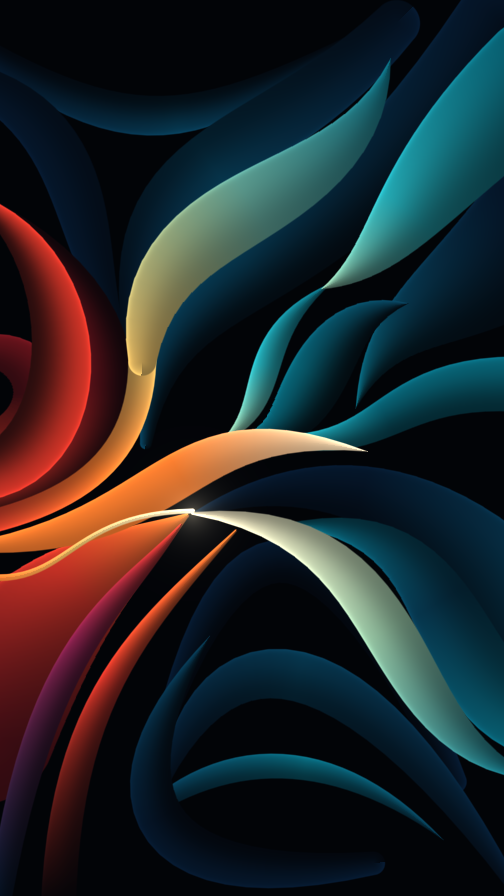
This background is drawn by a WebGL 2 fragment shader. Its source:

```glsl
#version 300 es
precision highp float;
// Flowing layered ribbons in teal, gold and red that meet at a bright centre.
uniform vec2 u_resolution;
out vec4 fragColor;

#define INK    vec3(.008, .014, .028)
#define NAVY   vec3(.02, .085, .16)
#define DEEP   vec3(.025, .21, .30)
#define TEAL   vec3(.03, .38, .45)
#define AQUA   vec3(.14, .66, .70)
#define MINT   vec3(.58, .76, .63)
#define CREAM  vec3(1., .93, .78)
#define GOLD   vec3(.84, .68, .36)
#define ORANGE vec3(.98, .49, .18)
#define RED    vec3(.80, .20, .15)
#define WINE   vec3(.38, .07, .10)
#define PLUM   vec3(.50, .12, .28)

const int SEGMENTS = 24;
const vec2 CANVAS = vec2(4.32, 7.68);

vec2 p;        // position, y runs down from the top edge
vec3 color;    // layers painted so far
float feather; // width of a smoothed edge

vec2 cubic(vec4 ab, vec4 cd, float t) {
  float s = 1. - t;
  return s*s*s*ab.xy + 3.*s*s*t*ab.zw + 3.*s*t*t*cd.xy + t*t*t*cd.zw;
}

// Paints a tapering ribbon along a cubic curve. Width is quadratic along it.
// Positive shade darkens the right-hand side of travel, negative the left.
void ribbon(vec4 ab, vec4 cd, vec3 width, float shade, vec3 start, vec3 middle, vec3 end) {
  float nearest = 1e5, t = 0., side = 1.;
  vec2 a = ab.xy;
  for (int i = 1; i <= SEGMENTS; i++) {
    vec2 b = cubic(ab, cd, float(i) / float(SEGMENTS));
    vec2 along = b - a, offset = p - a;
    float h = clamp(dot(offset, along) / dot(along, along), 0., 1.);
    float d = length(offset - along*h);
    if (d < nearest) {
      nearest = d;
      t = (float(i - 1) + h) / float(SEGMENTS);
      side = along.x*offset.y < along.y*offset.x ? -1. : 1.;
    }
    a = b;
  }
  float w = mix(mix(width.x, width.y, t), mix(width.y, width.z, t), t);
  float inside = w - nearest;
  float across = side * sign(shade) * nearest / max(w, feather);
  vec3 tint = mix(mix(start, middle, min(2.*t, 1.)), end, max(2.*t - 1., 0.));
  vec3 body = mix(tint, INK, abs(shade) * smoothstep(-1., 1., across));
  // Fine light along the lit edge.
  body += tint * .35 * exp(-max(inside, 0.) * 50.) * step(across, 0.);
  color = mix(color, body, smoothstep(-feather, feather, inside));
}

void main() {
  vec2 uv = gl_FragCoord.xy / u_resolution;
  p = vec2(uv.x, 1. - uv.y) * CANVAS;
  feather = CANVAS.x / u_resolution.x;
  color = INK;

  // Dim folds at the top
  ribbon(vec4(-.1, .45, 1.2, 1.3), vec4(1.8, 1.1, 3.2, .2), vec3(.1, .28, 0), -.8, NAVY, DEEP, NAVY);
  ribbon(vec4(-.2, .7, .9, 1.2), vec4(.6, 2.2, 1.12, 3), vec3(.15, .35, 0), -.5, NAVY, NAVY, NAVY);
  ribbon(vec4(1.1, 2.9, 1.1, 1.2), vec4(2.2, 1.5, 3.4, .2), vec3(.05, .4, .2), -.5, NAVY, DEEP, NAVY);
  ribbon(vec4(1.25, 3.8, 1.4, 2.2), vec4(2.6, 2.7, 4.3, .2), vec3(.05, .35, .4), .85, DEEP, DEEP, NAVY);

  // Red swirl on the left
  ribbon(vec4(-.2, 1.7, 1.4, 2.7), vec4(1.1, 4.1, -.2, 4.3), vec3(.05, .4, .15), -.85, WINE, WINE, RED);
  ribbon(vec4(-.3, 3, .5, 2.9), vec4(.6, 3.8, -.3, 3.9), vec3(.1, .3, .2), .5, WINE, WINE, RED);
  ribbon(vec4(-.3, 1.65, .8, 2.2), vec4(.8, 4, -.3, 4.1), vec3(.02, .4, .2), .8, RED, RED, RED);

  // Green and gold plume
  ribbon(vec4(1.22, 3.1, 1.2, 3.9), vec4(.7, 4.3, -.2, 4.5), vec3(.12, .1, .1), .35, GOLD, ORANGE, RED);
  ribbon(vec4(3.35, .5, 3, 1.9), vec4(1.25, 1.6, 1.22, 3.1), vec3(0, .54, .12), -.35, TEAL, mix(MINT, TEAL, .4), GOLD);

  // Teal plumes on the right
  ribbon(vec4(3.05, 3.5, 3.3, 2.7), vec4(3.8, 2.7, 4.6, 2), vec3(0, .3, .6), .8, TEAL, DEEP, NAVY);
  ribbon(vec4(2.05, 3.75, 2.8, 3.8), vec4(2.6, 2.7, 3.5, 2.6), vec3(0, .5, 0), .9, TEAL, TEAL, DEEP);
  ribbon(vec4(1.95, 3.75, 2.4, 3.4), vec4(2.1, 2.9, 2.85, 2.42), vec3(.02, .22, 0), .5, MINT, AQUA, TEAL);
  ribbon(vec4(2.75, 2.48, 3.4, 2.2), vec4(3.5, 1.6, 4.6, .65), vec3(0, .35, .5), .55, MINT, AQUA, TEAL);
  ribbon(vec4(2.1, 3.73, 3.4, 4), vec4(3.2, 3.2, 4.6, 3.3), vec3(.02, .2, .24), .6, AQUA, TEAL, TEAL);

  // Sweep falling to the lower right
  ribbon(vec4(1.7, 4.4, 2.6, 4), vec4(3.6, 4.1, 4.5, 5.2), vec3(.03, .25, .45), .6, NAVY, NAVY, DEEP);
  ribbon(vec4(2.4, 4.5, 4, 4.4), vec4(3.7, 5.8, 4.6, 6.2), vec3(0, .4, .3), -.5, TEAL, DEEP, TEAL);

  // Dark arches and hook at the bottom
  ribbon(vec4(1.3, 6.6, 2, 4), vec4(2.9, 4.4, 3.9, 6.7), vec3(.05, .3, .1), .8, NAVY, NAVY, NAVY);
  ribbon(vec4(1.4, 6.7, 1.9, 5.3), vec4(3, 5.4, 4.4, 7.6), vec3(.05, .38, .05), .5, NAVY, DEEP, NAVY);
  ribbon(vec4(1.5, 6.8, 2.2, 6.4), vec4(3, 6.5, 3.8, 7.2), vec3(.08, .16, 0), .5, DEEP, TEAL, DEEP);
  ribbon(vec4(1.8, 5.45, .9, 6.7), vec4(1.1, 7.7, 3.2, 7.4), vec3(0, .35, .1), -.8, DEEP, NAVY, NAVY);
  ribbon(vec4(1.65, 4.4, 3.6, 4.5), vec4(3.2, 6.2, 4.5, 6.65), vec3(.01, .42, .03), -.4, CREAM, MINT, TEAL);

  // Red and plum fans at the lower left
  ribbon(vec4(1.6, 4.42, .9, 4.9), vec4(.4, 5.1, -.2, 6.2), vec3(.02, .5, .7), -.5, ORANGE, RED, WINE);
  ribbon(vec4(1.55, 4.5, 1, 5.2), vec4(.35, 5.5, 0, 7.7), vec3(.01, .18, .1), -.6, RED, PLUM, NAVY);
  ribbon(vec4(2.02, 4.55, 1.2, 5.4), vec4(.55, 6, .5, 7.8), vec3(.01, .13, .15), -.6, ORANGE, RED, INK);

  // Bright stream and its glowing seam
  ribbon(vec4(-.1, 4.68, 1.6, 4.5), vec4(1.5, 3.5, 3.15, 3.87), vec3(.06, .36, 0), .25, ORANGE, ORANGE, CREAM);
  ribbon(vec4(-.1, 4.95, .6, 5), vec4(.6, 4.4, 1.65, 4.38), vec3(.03, .02, .02), .1, ORANGE, GOLD, CREAM);
  color += CREAM * .35 * exp(-7. * length(p - vec2(1.65, 4.4)));

  fragColor = vec4(clamp(color, 0., 1.), 1.);
}
```
